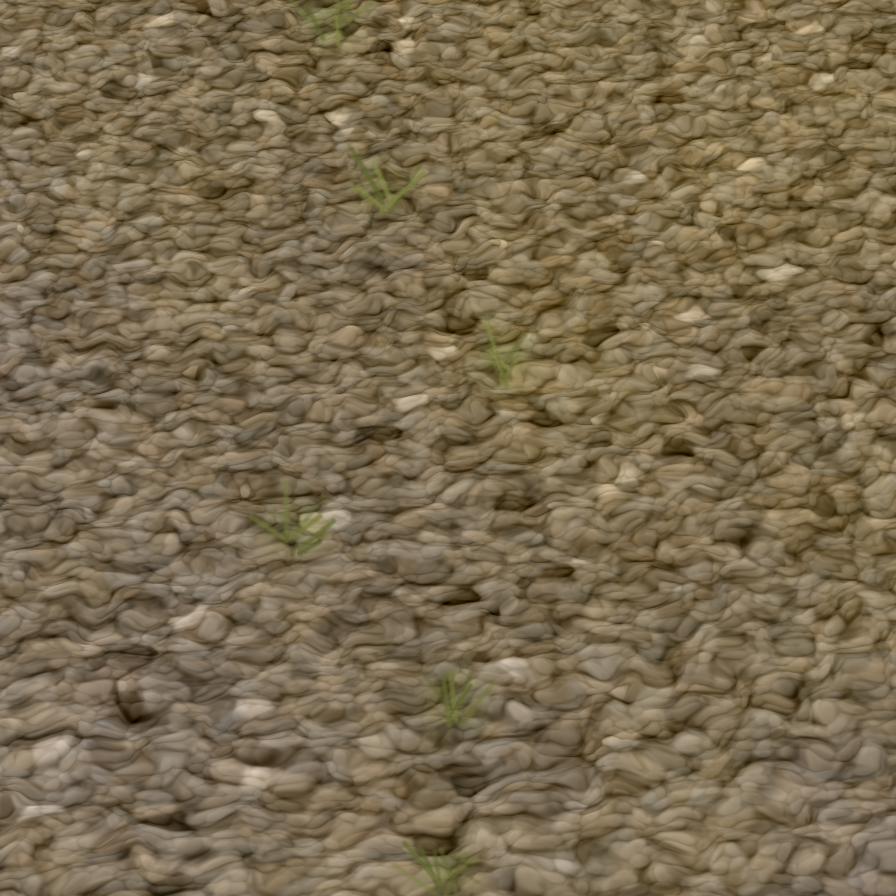
Write a WebGL 1 fragment shader that draws this texture.

```glsl
precision highp float;
uniform vec2 u_resolution;

float hash(vec2 p) {
  return fract(sin(dot(p, vec2(127.1, 311.7))) * 43758.55);
}

float noise(vec2 p) {
  vec2 i = floor(p), f = fract(p);
  f = f * f * (3.0 - 2.0 * f);
  return mix(mix(hash(i), hash(i + vec2(1, 0)), f.x),
             mix(hash(i + vec2(0, 1)), hash(i + vec2(1, 1)), f.x), f.y);
}

float fbm(vec2 p) {
  return 0.55 * noise(p) + 0.3 * noise(p * 2.1 + 7.3) + 0.15 * noise(p * 4.3 + 3.1);
}

// Softly blended elliptical stones: x = tone, y = hue, z = relief, w = crevice
vec4 stones(vec2 p, float lean) {
  vec2 cell = floor(p);
  vec3 sum = vec3(0.0);
  float total = 0.0001;
  for (int j = -1; j <= 1; j++) {
    for (int i = -1; i <= 1; i++) {
      vec2 id = cell + vec2(i, j);
      float tone = hash(id + 5.7);
      vec2 center = id + 0.5 + 0.8 * (vec2(hash(id), hash(id + 31.4)) - 0.5);
      vec2 o = p - center;
      float a = lean + 1.5 * (hash(id + 17.9) - 0.5);
      vec2 e = vec2(cos(a) * o.x + sin(a) * o.y, cos(a) * o.y - sin(a) * o.x);
      e *= vec2(0.8, 1.15 + 0.4 * hash(id + 71.3));
      float weight = exp(-14.0 * dot(e, e));
      // A few stones are pale chips or dark scraps
      float value = tone - 0.5 + 0.9 * step(0.988, tone) - 0.8 * step(tone, 0.012);
      sum += weight * vec3(value, hash(id + 43.1) - 0.5, dot(o, vec2(-0.35, 1.0)));
      total += weight;
    }
  }
  return vec4(sum / total, smoothstep(0.14, 0.45, -log(total) / 14.0));
}

float segmentDistance(vec2 p, vec2 a, vec2 b) {
  vec2 ab = b - a;
  return length(p - a - ab * clamp(dot(p - a, ab) / dot(ab, ab), 0.0, 1.0));
}

// Sparse tufts along a wandering column: x = blades, y = blade tone, z = halo
vec3 grass(vec2 uv) {
  vec3 cover = vec3(0.0);
  for (int t = 0; t < 6; t++) {
    float k = float(t);
    vec2 root = vec2(0.45 + 0.13 * sin(2.3 * k + 0.4), 0.01 + 0.19 * k);
    vec2 r = uv - root - vec2(0.0, 0.02);
    cover.z = max(cover.z, exp(-dot(r, r) * 900.0));
    for (int b = 0; b < 7; b++) {
      vec2 seed = vec2(k, float(b));
      float a = 1.57 + 2.2 * (hash(seed + 2.0) - 0.5);
      vec2 base = root + 0.022 * (vec2(hash(seed + 4.0), hash(seed + 8.0)) - 0.5);
      vec2 tip = base + (0.025 + 0.04 * hash(seed + 6.0)) * vec2(cos(a), sin(a));
      float blade = 1.0 - smoothstep(0.0006, 0.005, segmentDistance(uv, base, tip));
      blade *= 0.35 + 0.4 * hash(seed + 9.0);
      if (blade > cover.x) cover.xy = vec2(blade, hash(seed + 12.0));
    }
  }
  return cover;
}

void main() {
  vec2 uv = gl_FragCoord.xy / u_resolution;

  // Ground plane: stones shrink towards the top
  vec2 ground = vec2((uv.x - 0.5) * (27.0 + 22.0 * uv.y),
                     1.4 * uv.y * (27.0 + 11.0 * uv.y));
  vec2 warp = vec2(noise(ground * 0.9), noise(ground * 0.9 + 40.0)) - 0.5;
  vec2 p = ground + 0.7 * warp + 60.0;
  float lean = 0.1 + 0.6 * (uv.x - 0.3);

  vec4 coarse = stones(p, lean);
  vec4 fine = stones(p * 1.85 + 23.0, lean);
  float patchy = fbm(uv * 5.0 + 2.0) - 0.5;
  float grain = fbm(p * 2.6) - 0.5;

  float value = 0.026 + 0.15 * coarse.x + 0.075 * fine.x
              + 0.13 * coarse.z + 0.09 * fine.z
              - 0.13 * coarse.w - 0.07 * fine.w
              + 0.09 * grain + 0.06 * patchy;
  vec3 color = vec3(0.51, 0.45, 0.35) + value * vec3(1.0, 0.98, 0.98);
  color += (0.7 * coarse.y + 0.4 * fine.y) * vec3(0.035, 0.0, -0.045);

  // Cool grey stone at the left and lower right, warm soil at the upper right
  float warmth = smoothstep(0.2, 1.4, uv.x + uv.y) - 0.5 + 1.2 * patchy;
  warmth -= 0.6 * smoothstep(0.35, 0.0, length(uv - vec2(0.95, 0.12)));
  color += warmth * vec3(0.016, 0.006, -0.045);

  vec3 tuft = grass(uv);
  color = mix(color, color * vec3(0.84, 0.92, 0.7), 0.7 * tuft.z);
  vec3 bladeColor = mix(vec3(0.31, 0.34, 0.14), vec3(0.54, 0.56, 0.29), tuft.y);
  color = mix(color, bladeColor, tuft.x);

  gl_FragColor = vec4(clamp(color, 0.0, 1.0), 1.0);
}
```
